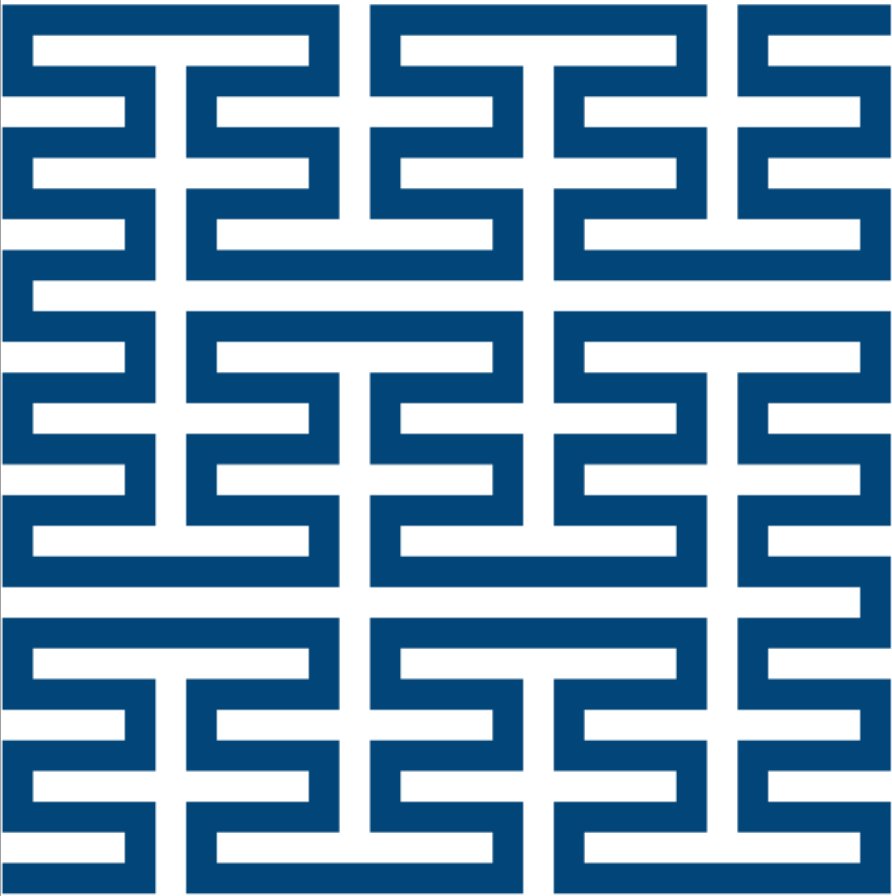
A WebGL 2 fragment shader for this pattern:

```glsl
#version 300 es
precision highp float;
// Blue interlocking key-fret lattice on white, laid out on a grid of 29 x 29 cells.

uniform vec2 u_resolution;
out vec4 fragColor;

const vec3 BLUE = vec3(0.008, 0.27, 0.47);
const vec3 WHITE = vec3(1.0);
const vec3 RIM_GREY = vec3(0.62);

const float CELLS = 29.0;                      // line widths across and down
const vec2 GRID_MIN = vec2(0.0026, 0.0026);    // lower left of the lattice
const vec2 GRID_MAX = vec2(0.9987, 0.9948);    // upper right of the lattice
const float REPEAT_X = 12.0;                   // cells in one repeat across
const float REPEAT_Y = 20.0;                   // cells in one repeat down
const float RIM_WIDTH = 0.0012;                // thin rim on the left side
const float EDGE_BLUR = 0.0027;                // edge softness in canvas units
const int SAMPLES = 6;                         // samples per axis

bool same(float a, float b) {
    return abs(a - b) < 0.5;
}

// Tells whether a cell is blue; rows count down from the top.
bool isInked(vec2 cell) {
    float column = mod(cell.x, REPEAT_X);
    float row = mod(cell.y, REPEAT_Y);

    // Gaps between bands, bridged at alternate sides of the lattice.
    if (same(row, 9.0)) return same(cell.x, 0.0);
    if (same(row, 19.0)) return same(cell.x, CELLS - 1.0);

    // Odd rows hold the short uprights, alternately outer and inner pairs.
    if (same(mod(row, 2.0), 1.0)) {
        bool outer = same(mod(row, 4.0), 1.0);
        return outer ? same(column, 0.0) || same(column, 10.0)
                     : same(column, 4.0) || same(column, 6.0);
    }

    // Even rows hold the bars: long at the band ends, short between them.
    if (same(row, 0.0) || same(row, 18.0)) return !same(column, 11.0);
    if (same(row, 8.0) || same(row, 10.0)) return !same(column, 5.0);
    return !same(mod(column, 6.0), 5.0);
}

float ink(vec2 uv) {
    vec2 p = (uv - GRID_MIN) / (GRID_MAX - GRID_MIN);
    if (any(lessThan(p, vec2(0.0))) || any(greaterThanEqual(p, vec2(1.0)))) return 0.0;
    return isInked(floor(vec2(p.x, 1.0 - p.y) * CELLS)) ? 1.0 : 0.0;
}

void main() {
    vec2 uv = gl_FragCoord.xy / u_resolution;
    vec2 pixel = 1.0 / u_resolution;
    vec2 footprint = max(pixel, vec2(EDGE_BLUR));

    // Average a small square of samples for smooth edges.
    float coverage = 0.0;
    for (int j = 0; j < SAMPLES; j++) {
        for (int i = 0; i < SAMPLES; i++) {
            vec2 offset = (vec2(i, j) + 0.5) / float(SAMPLES) - 0.5;
            coverage += ink(uv + offset * footprint);
        }
    }
    coverage /= float(SAMPLES * SAMPLES);

    vec3 color = mix(WHITE, BLUE, coverage);
    float rim = 1.0 - smoothstep(RIM_WIDTH - 0.5 * pixel.x, RIM_WIDTH + 0.5 * pixel.x, uv.x);
    color = mix(color, RIM_GREY, rim);
    fragColor = vec4(color, 1.0);
}
```
